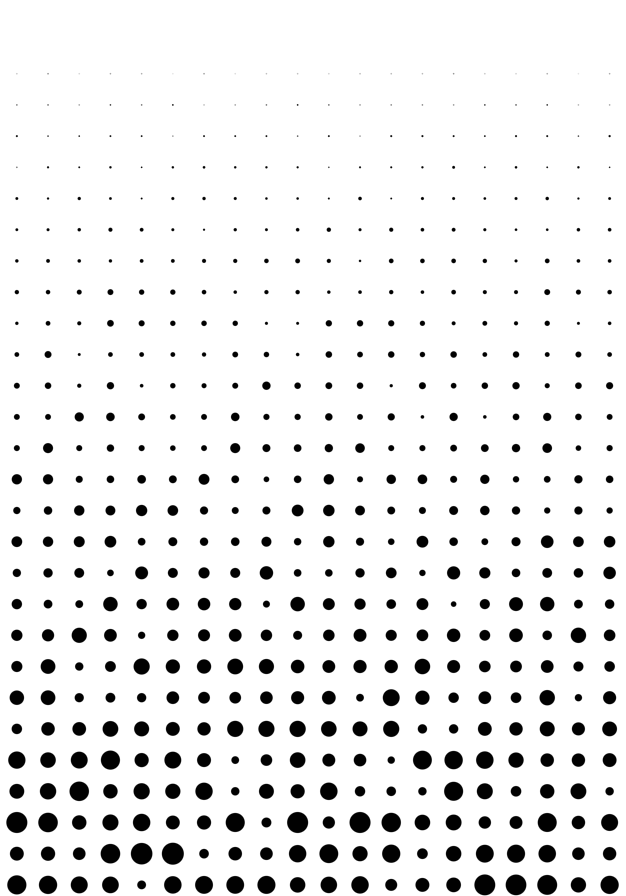
A Shadertoy shader for this pattern:

```glsl
// Halftone grid of black dots that shrink and fade from the bottom upward.

const vec3 PAPER = vec3(1.0);
const vec3 INK = vec3(0.004);
const float SPACING = 0.03482;               // dot pitch, in canvas heights
const vec2 FIRST_DOT = vec2(0.0188, 0.0124); // centre of the lower left dot
const float LAST_ROW = 26.0;
const float MAX_RADIUS = 0.0094;             // mean radius in the lowest row
const float MIN_RADIUS = 0.0004;             // mean radius in the highest row
const float FALLOFF = 1.15;                  // how the radius drops with height
const float VARIATION = 0.85;                // strength of the size scatter
const vec2 SIZE_LIMITS = vec2(0.52, 1.36);   // smallest and largest size factor

// Pseudo-random unit vector for a lattice point
vec2 latticeGradient(vec2 p) {
    vec3 q = fract(p.xyx * vec3(0.1031, 0.1030, 0.0973));
    q += dot(q, q.yzx + 33.33);
    float angle = 6.28319 * fract((q.x + q.y) * q.z);
    return vec2(cos(angle), sin(angle));
}

float gradientNoise(vec2 p) {
    vec2 cell = floor(p);
    vec2 f = p - cell;
    vec2 blend = f * f * f * (f * (f * 6.0 - 15.0) + 10.0);
    float a = dot(latticeGradient(cell), f);
    float b = dot(latticeGradient(cell + vec2(1, 0)), f - vec2(1, 0));
    float c = dot(latticeGradient(cell + vec2(0, 1)), f - vec2(0, 1));
    float d = dot(latticeGradient(cell + vec2(1, 1)), f - vec2(1, 1));
    return mix(mix(a, b, blend.x), mix(c, d, blend.x), blend.y);
}

// Radius of the dot in a given column and row
float dotRadius(vec2 id) {
    float depth = clamp(1.0 - id.y / LAST_ROW, 0.0, 1.0);
    float radius = mix(MIN_RADIUS, MAX_RADIUS, pow(depth, FALLOFF));
    mat2 turn = mat2(0.8, 0.6, -0.6, 0.8);
    float scatter = gradientNoise(turn * id * 1.37 + 7.3)
                  + 0.6 * gradientNoise(id * 0.83 + 41.7);
    return radius * clamp(1.0 + VARIATION * scatter, SIZE_LIMITS.x, SIZE_LIMITS.y);
}

void mainImage(out vec4 fragColor, in vec2 fragCoord) {
    float pixel = 1.0 / iResolution.y;
    vec2 grid = (fragCoord * pixel - FIRST_DOT) / SPACING;
    vec2 id = floor(grid + 0.5);
    float dist = length(grid - id) * SPACING;

    // Dots thinner than a pixel keep their area by turning grey
    float radius = dotRadius(id);
    float drawn = max(radius, 0.7 * pixel);
    float fade = radius * radius / (drawn * drawn);
    float coverage = fade * (1.0 - smoothstep(-0.75, 0.75, (dist - drawn) / pixel));
    coverage *= step(id.y, LAST_ROW);

    fragColor = vec4(mix(PAPER, INK, coverage), 1.0);
}
```
